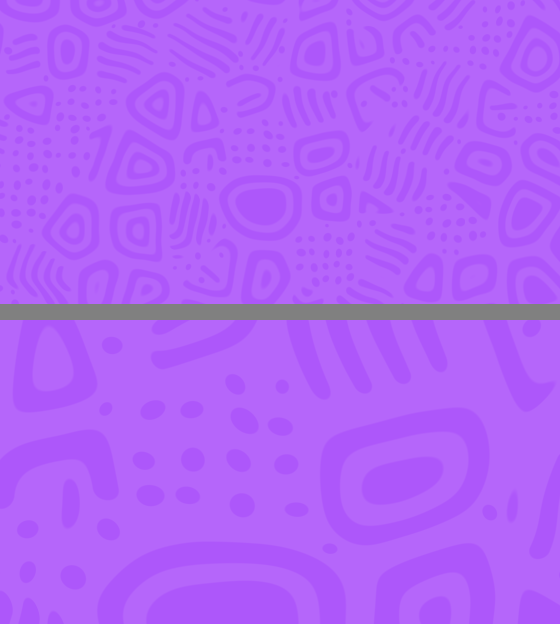
Top, the full canvas; bottom, a detail of the centre.
Write a Shadertoy shader that draws this pattern.

```glsl
// Tone-on-tone doodle pattern: wobbly rings, hairpins, bars, chevrons and dots.
// A warped power diagram packs the plane into irregular cells, each cell is
// drawn with one motif, and the spaces left over are filled with small dots.

const vec3 PAPER = vec3(0.71, 0.40, 0.98);
const vec3 INK = vec3(0.68, 0.34, 0.98);

// All lengths are fractions of the canvas height.
const float CELL = 0.19;          // mean motif spacing
const float JITTER = 0.80;        // irregularity of the layout
const float SIZE_SPREAD = 0.009;  // variation of motif size
const float ROUNDING = 0.012;     // softness of cell corners
const float MARGIN = 0.015;       // motif inset from its cell border
const float RING_GAP = 0.021;     // space between ring and core
const float BAR_SPACING = 0.045;
const float BAR_HALF = 0.0098;
const float DOT_SPACING = 0.045;
const float DOT_CLEARANCE = 0.010;
const float WARP = 0.045;
const float WARP_SCALE = 4.0;
const float TAU = 6.2831853;

vec2 hash2(vec2 p) {
    vec3 v = fract(p.xyx * vec3(0.1031, 0.1030, 0.0973));
    v += dot(v, v.yzx + 33.33);
    return fract((v.xx + v.yz) * v.zy);
}

vec2 noise2(vec2 p) {
    vec2 i = floor(p), f = fract(p);
    f = f * f * (3.0 - 2.0 * f);
    vec2 low = mix(hash2(i), hash2(i + vec2(1, 0)), f.x);
    vec2 high = mix(hash2(i + vec2(0, 1)), hash2(i + vec2(1, 1)), f.x);
    return mix(low, high, f.y);
}

mat2 rotation(float angle) {
    float c = cos(angle), s = sin(angle);
    return mat2(c, s, -s, c);
}

// Site of a cell: position in xy, power weight in z.
vec3 site(vec2 id) {
    vec2 offset = (hash2(id + 51.0) - 0.5) * JITTER;
    return vec3((id + 0.5 + offset) * CELL, hash2(id + 93.0).x * SIZE_SPREAD);
}

float power(vec2 p, vec3 s) {
    vec2 v = p - s.xy;
    return dot(v, v) - s.z;
}

vec2 nearestCell(vec2 p) {
    vec2 base = floor(p / CELL), best = base;
    float least = 1e5;
    for (int j = -2; j <= 2; j++)
    for (int i = -2; i <= 2; i++) {
        vec2 id = base + vec2(i, j);
        float d = power(p, site(id));
        if (d < least) { least = d; best = id; }
    }
    return best;
}

// Rounded distance from p to the border of a cell, positive inside.
float inset(vec2 p, vec2 id) {
    vec3 own = site(id);
    float sum = 0.0;
    for (int j = -2; j <= 2; j++)
    for (int i = -2; i <= 2; i++) {
        if (i == 0 && j == 0) continue;
        vec3 other = site(id + vec2(i, j));
        float edge = (power(p, other) - power(p, own))
                   / (2.0 * distance(own.xy, other.xy));
        sum += exp(-edge / ROUNDING);
    }
    return -ROUNDING * log(sum);
}

// Round-ended parallel strokes, trimmed to the cell; fold bends them to chevrons.
float bars(vec2 q, vec2 id, mat2 turn, float fold, float margin, float rowLimit) {
    float bend = fold * sqrt(q.x * q.x + 0.0004) + 0.004 * sin(q.x * 42.0);
    float y = q.y - bend;
    float row = clamp(round(y / BAR_SPACING), -rowLimit, rowLimit) * BAR_SPACING;
    float room = inset(site(id).xy + vec2(q.x, row + bend) * turn, id);
    float across = abs(y - row) * inversesqrt(1.0 + fold * fold);
    float halfWidth = BAR_HALF * clamp(1.0 + 4.0 * q.x, 0.65, 1.3);
    return length(max(vec2(across, margin - room), 0.0)) - halfWidth;
}

// Signed distance to the motif of the cell that holds p.
float motif(vec2 p) {
    vec2 id = nearestCell(p);
    vec2 pick = hash2(id + 17.0), vary = hash2(id + 29.0);
    float depth = inset(p, id);
    mat2 turn = rotation(vary.x * TAU);
    vec2 q = turn * (p - site(id).xy);

    float stroke = mix(0.0095, 0.0145, vary.y);
    float fromRing = abs(depth - MARGIN - stroke);
    float coreDepth = MARGIN + 2.0 * stroke + RING_GAP;
    float d;
    if (pick.x < 0.42) {         // closed ring around a solid or hollow core
        float core = coreDepth - depth;
        if (pick.y > 0.6) core = max(core, depth - coreDepth - 0.016);
        d = min(fromRing - stroke, core);
    } else if (pick.x < 0.60) {  // open hairpin around a single stroke
        d = length(max(vec2(fromRing, q.x - 0.025), 0.0)) - stroke;
        d = min(d, bars(q, id, turn, 0.0, coreDepth + 0.006, 0.0));
    } else if (pick.x < 0.86) {  // straight bars or chevrons
        float fold = pick.y > 0.65 ? 0.75 : 0.0;
        d = bars(q, id, turn, fold, MARGIN + BAR_HALF, 9.0);
    } else {                     // left open for dots
        d = MARGIN + abs(depth);
    }
    return min(d, abs(depth) + MARGIN + 0.001);
}

// Oval dots sized to fit the free space around them.
float fillerDots(vec2 p) {
    vec2 id = floor(p / DOT_SPACING);
    vec2 vary = hash2(id + 71.0);
    vec2 centre = (id + 0.5 + (vary - 0.5) * 0.32) * DOT_SPACING;
    float radius = min(motif(centre) - DOT_CLEARANCE, mix(0.011, 0.016, vary.x));
    if (radius < 0.007) return 1.0;
    vec2 q = rotation(vary.y * TAU) * (p - centre);
    return length(q * vec2(1.0, 1.22)) - radius;
}

void mainImage(out vec4 fragColor, in vec2 fragCoord) {
    vec2 p = fragCoord / iResolution.y;
    p += WARP * (noise2(p * WARP_SCALE) - 0.5);           // broad flow
    p += 0.006 * (noise2(p * 19.0 + 7.0) - 0.5);          // hand wobble
    float d = min(motif(p), fillerDots(p));
    float soft = 1.0 / iResolution.y;
    fragColor = vec4(mix(INK, PAPER, smoothstep(-soft, soft, d)), 1.0);
}
```
